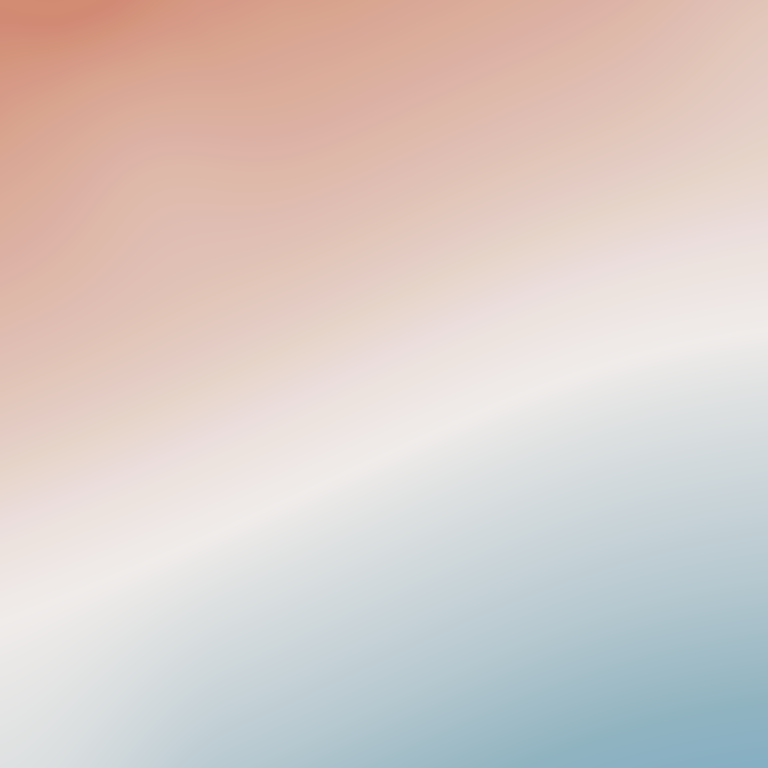
A Shadertoy shader for this background:

```glsl
const float RIDGE_BASE = 0.19;
const float RIDGE_SLOPE = 0.38;
const float RIDGE_BEND = 0.038;
const float LEFT_COOLNESS = 0.45;
const float SMOKE_AMOUNT = 0.022;
const float TINT_AMOUNT = 0.005;
const vec2 PALE_CENTER = vec2(0.19, 0.79);
const vec2 EMBER_CENTER = vec2(0.11, 1.01);
const vec2 CORNER_CENTER = vec2(1.03, 1.03);

// Colour in rgb, signed height above the ridge in w
const int STOP_COUNT = 11;
const vec4 STOPS[STOP_COUNT] = vec4[](
    vec4(0.525, 0.685, 0.765, -0.57),
    vec4(0.570, 0.705, 0.755, -0.48),
    vec4(0.715, 0.785, 0.815, -0.32),
    vec4(0.885, 0.890, 0.890, -0.065),
    vec4(0.940, 0.925, 0.918, 0.0),
    vec4(0.922, 0.875, 0.862, 0.12),
    vec4(0.900, 0.827, 0.790, 0.20),
    vec4(0.880, 0.762, 0.715, 0.32),
    vec4(0.865, 0.700, 0.645, 0.46),
    vec4(0.850, 0.650, 0.570, 0.60),
    vec4(0.820, 0.545, 0.455, 0.80)
);

float ridgeHeight(float x) {
    return RIDGE_BASE + RIDGE_SLOPE * x + RIDGE_BEND * sin(3.14159 * x * x);
}

float softSpot(vec2 p, vec2 center, vec2 radius) {
    vec2 q = (p - center) / radius;
    return exp(-dot(q, q));
}

// Layered, domain-bent sines in -1..1
float smoke(vec2 p) {
    float sum = 0.0;
    float weight = 0.5;
    for (int i = 0; i < 4; i++) {
        p += 0.35 * sin(p.yx * 1.7 + float(i));
        sum += weight * sin(p.x + 1.3) * cos(p.y);
        p = mat2(1.4, 1.1, -1.1, 1.4) * p;
        weight *= 0.5;
    }
    return sum;
}

vec3 ramp(float height) {
    vec3 color = STOPS[0].rgb;
    for (int i = 1; i < STOP_COUNT; i++) {
        float t = (height - STOPS[i - 1].w) / (STOPS[i].w - STOPS[i - 1].w);
        color = mix(color, STOPS[i].rgb, clamp(t, 0.0, 1.0));
    }
    return color;
}

void mainImage(out vec4 fragColor, in vec2 fragCoord) {
    vec2 uv = fragCoord / iResolution.xy;
    float height = uv.y - ridgeHeight(uv.x);

    // The cool side fades in more slowly on the left
    if (height < 0.0) {
        height *= mix(LEFT_COOLNESS, 1.0, smoothstep(0.0, 0.3, uv.x));
    }

    // Pale haze, warm ember and light upper right corner
    height -= 0.09 * softSpot(uv, PALE_CENTER, vec2(0.13, 0.14));
    height += 0.08 * softSpot(uv, EMBER_CENTER, vec2(0.10, 0.07));
    height -= 0.13 * softSpot(uv, CORNER_CENTER, vec2(0.17, 0.20));

    // Smoky texture in the warm upper area
    height += SMOKE_AMOUNT * smoke(uv * 12.0) * smoothstep(0.4, 0.7, height);

    // Faint alternation between rose and sand
    vec3 color = ramp(height);
    float tint = sin(height * 58.0) * smoothstep(0.0, 0.12, height);
    color += TINT_AMOUNT * tint * vec3(0.0, -0.6, 1.0);

    fragColor = vec4(clamp(color, 0.0, 1.0), 1.0);
}
```
